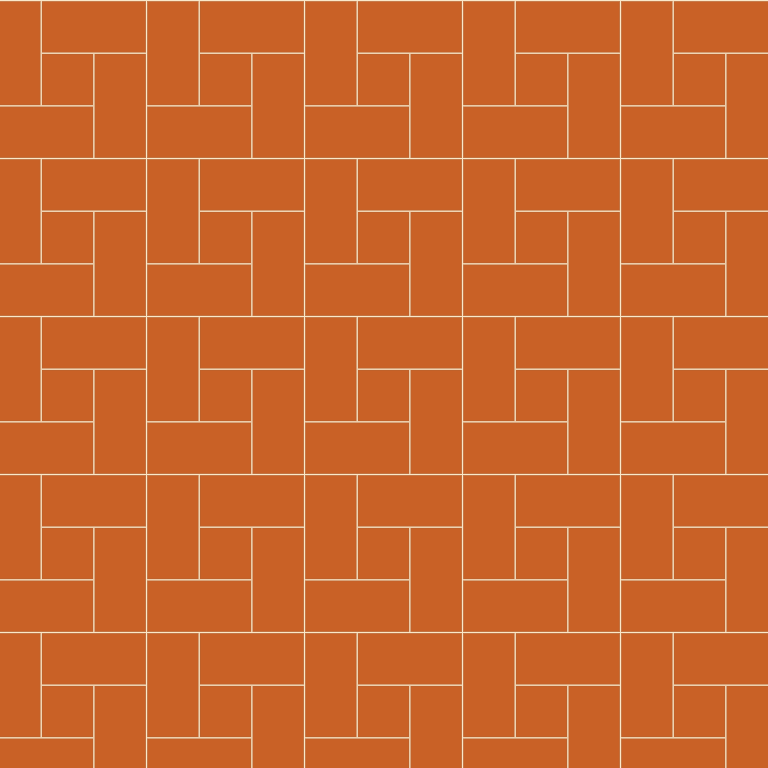
A Shadertoy shader for this pattern:

```glsl
// Terracotta pinwheel paving: four 2x1 tiles around a square, with thin cream joints.

const float REPEATS     = 4.861;                // pinwheels across the canvas
const vec2  ORIGIN      = vec2(0.1908, 0.9993); // corner of one pinwheel
const float JOINT_WIDTH = 0.0017;               // fraction of the canvas
const float EDGE_WIDTH  = 0.0009;               // dull rim beside each joint
const vec3  TILE_COLOR  = vec3(0.79, 0.38, 0.15);
const vec3  EDGE_COLOR  = vec3(0.71, 0.38, 0.18);
const vec3  JOINT_COLOR = vec3(0.98, 0.91, 0.79);

// Distance to a vertical segment at x, spanning y0..y1
float verticalSegment(vec2 p, float x, float y0, float y1) {
    return length(vec2(p.x - x, p.y - clamp(p.y, y0, y1)));
}

// Distance to the nearest joint, in tile widths; a pinwheel spans 3 by 3
float jointDistance(vec2 p) {
    vec2 q = mod(p, 3.0) - 1.5;
    vec2 border = 1.5 - abs(q);
    float d = min(border.x, border.y);
    // One inner joint, turned in quarter steps
    for (int i = 0; i < 4; i++) {
        d = min(d, verticalSegment(q, -0.5, -0.5, 1.5));
        q = vec2(-q.y, q.x);
    }
    return d;
}

// Share of a pixel-wide box covered by a band around the joint
float bandCoverage(float d, float halfWidth, float pixel) {
    float overlap = min(d + 0.5 * pixel, halfWidth) - max(d - 0.5 * pixel, -halfWidth);
    return clamp(overlap / pixel, 0.0, 1.0);
}

void mainImage(out vec4 fragColor, in vec2 fragCoord) {
    float pixel = 1.0 / iResolution.y;
    float tilesAcross = 3.0 * REPEATS;
    vec2 uv = fragCoord * pixel;

    float d = jointDistance((uv - ORIGIN) * tilesAcross) / tilesAcross;
    float joint = bandCoverage(d, 0.5 * JOINT_WIDTH, pixel);
    float rim = bandCoverage(d, 0.5 * JOINT_WIDTH + EDGE_WIDTH, pixel) - joint;

    vec3 color = TILE_COLOR
               + rim * (EDGE_COLOR - TILE_COLOR)
               + joint * (JOINT_COLOR - TILE_COLOR);
    fragColor = vec4(color, 1.0);
}
```
